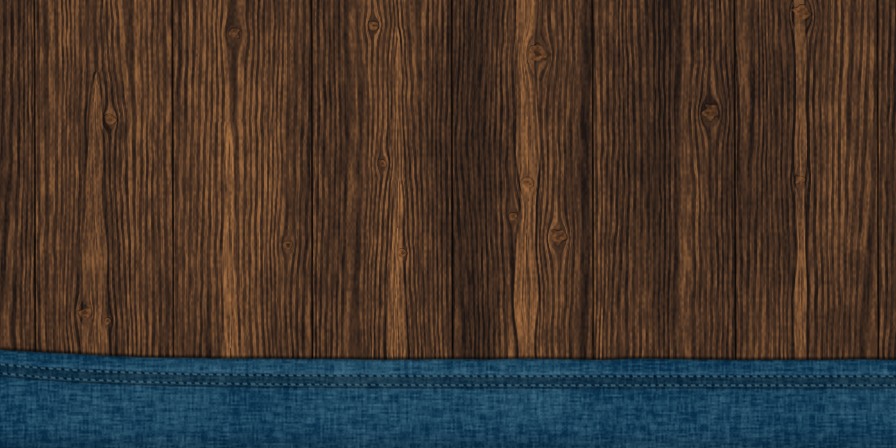
This texture is drawn by a Shadertoy shader. Its source:

```glsl
// Knots: centre x, centre y, radius
const vec3 KNOTS[15] = vec3[15](
    vec3(1.20, .878, .027), vec3(1.245, .469, .022), vec3(1.178, .594, .017),
    vec3(1.146, .518, .013), vec3(1.586, .748, .024), vec3(1.786, .599, .014),
    vec3(1.788, .969, .025), vec3(.522, .925, .016), vec3(.834, .943, .014),
    vec3(.245, .732, .017), vec3(.190, .302, .018), vec3(.240, .284, .012),
    vec3(.854, .635, .013), vec3(.643, .454, .014), vec3(.898, .435, .012));

// Pale heartwood tongues: centre x, tip y, half width, strength
const vec4 TONGUES[6] = vec4[6](
    vec4(.213, .84, .027, .58), vec4(.512, .73, .018, .42),
    vec4(.886, .94, .018, .42), vec4(.888, .60, .025, .68),
    vec4(1.175, 1.4, .023, .66), vec4(1.786, 1.4, .012, .75));

float hash(vec2 p) {
    return fract(sin(dot(p, vec2(127.1, 311.7))) * 43758.55);
}

float noise(vec2 p) {
    vec2 i = floor(p), f = fract(p);
    f = f * f * (3. - 2. * f);
    return mix(mix(hash(i), hash(i + vec2(1, 0)), f.x),
               mix(hash(i + vec2(0, 1)), hash(i + vec2(1, 1)), f.x), f.y);
}

float band(float d, float halfWidth, float soft) {
    return 1. - smoothstep(halfWidth - soft, halfWidth + soft, abs(d));
}

// Plank index plus position across it; widths grow slightly to the right
float plankCoord(float x) {
    const float width = .307, growth = .0011;
    return (sqrt(width * width + 4. * growth * (x - .078)) - width) / (2. * growth);
}

// Sideways grain shift (x), pale body (y) and dark outline (z)
vec3 tongue(vec2 p, vec4 t, float soft) {
    float wobble = .012 * (noise(vec2(p.y * 7., t.x * 31.)) - .5);
    float dx = p.x - t.x - wobble;
    float w = t.z * sqrt(clamp((t.y - p.y) / .5, 0., 1.));
    w *= .7 + .5 * noise(vec2(p.y * 9., t.x * 57.));
    float present = smoothstep(0., .004, w);
    float push = -sign(dx) * w * exp(-abs(dx) / .05);
    float rim = band(abs(dx) - w - .003, .002, soft) * present;
    return vec3(push, band(dx, w, soft) * present * t.w, rim * t.w);
}

vec3 woodRamp(float s) {
    vec3 c = mix(vec3(.115, .085, .075), vec3(.31, .21, .145), clamp(s * 2., 0., 1.));
    return mix(c, vec3(.64, .43, .25), clamp(s * 2. - 1., 0., 1.));
}

// Thin growth lines of uneven spacing and contrast
float growthLines(float g, float y, float seed) {
    float drift = 2.6 * noise(vec2(g * 22. + seed, y * .9));
    float wave = .5 + .5 * cos(6.2832 * (g * 68. + drift));
    float contrast = .35 + .65 * noise(vec2(g * 60. + seed, y * 5.));
    return mix(.5, smoothstep(.05, .75, wave), contrast);
}

vec3 wood(vec2 p, float soft) {
    float k = plankCoord(p.x + .003 * (p.y - .6));
    float id = floor(k), across = fract(k);
    float grain = p.x + .014 * (noise(vec2(p.x * 5. + id * 7., p.y * 3.)) - .5);
    grain += .0035 * (noise(vec2(p.x * 40., p.y * 22.)) - .5);
    float body = 0., rim = 0.;

    for (int i = 0; i < 6; i++) {
        vec3 t = tongue(p, TONGUES[i], soft);
        grain += t.x;
        body = max(body, t.y);
        rim = max(rim, t.z);
    }
    // Grain flows around each knot
    for (int i = 0; i < 15; i++) {
        vec2 d = (p - KNOTS[i].xy) * vec2(1., .65);
        float r2 = KNOTS[i].z * KNOTS[i].z * .7;
        grain -= d.x * r2 / max(dot(d, d), r2);
    }

    float lines = growthLines(grain, p.y, id * 19.);
    float fibre = noise(vec2(grain * 230., p.y * 24. + id * 5.)) - .5;
    float tone = noise(vec2(grain * 13. + id * 13., p.y * 1.6)) - .5;
    float speck = noise(p * vec2(250., 130.)) - .5;
    float shade = .20 + .46 * lines + .34 * tone + .34 * fibre + .20 * speck;
    shade -= .20 * exp(-pow((p.x - 1.484) / .032, 2.));
    shade -= .14 * exp(-pow((p.x - 1.06) / .045, 2.));
    shade = mix(shade, .84 + .4 * fibre + .3 * tone + .2 * speck, body);
    shade -= .35 * rim;
    vec3 color = woodRamp(shade);

    // Weathered knots with broken dark rims
    for (int i = 0; i < 15; i++) {
        vec2 d = (p - KNOTS[i].xy) * vec2(1., 1.15);
        float r = length(d) / KNOTS[i].z;
        r += .55 * (noise(d * 95. + float(i) * 3.) - .5);
        float mottle = noise(d * 170. + float(i) * 7.);
        vec3 heart = mix(vec3(.27, .17, .11), vec3(.56, .36, .20), mottle);
        heart *= .65 + .35 * smoothstep(.05, .3, r);
        color = mix(color, heart, .75 * (1. - smoothstep(.55, .85, r)));
        color *= 1. - .5 * band(r - .85, .08, .12) * noise(d * 60. + 9.);
    }

    float gap = min(across, 1. - across) * .314;
    return color * mix(.3, 1., smoothstep(.0005, .0025 + soft * .5, gap));
}

vec3 denim(vec2 p, float edge, float hem, float soft) {
    float weft = noise(p * vec2(42., 230.)) - .5;
    float warp = noise(p * vec2(230., 45.)) - .5;
    float speck = noise(p * 240.) - .5;
    float wear = noise(p * vec2(5., 11.)) - .5;
    float tint = .44 + .55 * weft + .5 * warp + .35 * speck + .35 * wear;
    vec3 color = mix(vec3(.03, .18, .285), vec3(.21, .38, .47), clamp(tint, 0., 1.));

    // Folded hem and its two rows of stitches
    float d = p.y - hem;
    color *= 1. - .25 * band(d, .012, .004);
    color *= 1. - .4 * band(d + .016, .002, soft);
    color += .05 * band(d - .018, .003, .003);
    float stitch = band(fract(p.x * 56. + d * 14.) - .5, .3, .12);
    float rows = max(band(d - .010, .002, soft), band(d + .010, .002, soft));
    color = mix(color, vec3(.27, .43, .51), rows * stitch * .7);
    color *= 1. - .45 * rows * (1. - stitch);

    // Rounded upper fold and shaded bottom
    color *= mix(.7, 1., smoothstep(0., .008, edge - p.y));
    return color * mix(.88, 1., smoothstep(0., .05, p.y));
}

void mainImage(out vec4 fragColor, in vec2 fragCoord) {
    vec2 p = fragCoord / iResolution.y;
    float soft = 1. / iResolution.y;
    float lift = exp(-4. * p.x);
    float edge = .198 + .022 * lift + .003 * (noise(vec2(p.x * 12., 4.)) - .5);
    float hem = .150 + .027 * lift;

    vec3 color = wood(p, soft);
    color *= mix(.4, 1., smoothstep(0., .010, p.y - edge));
    float cloth = 1. - smoothstep(-soft, soft, p.y - edge);
    color = mix(color, denim(p, edge, hem, soft), cloth);
    fragColor = vec4(color, 1.);
}
```
